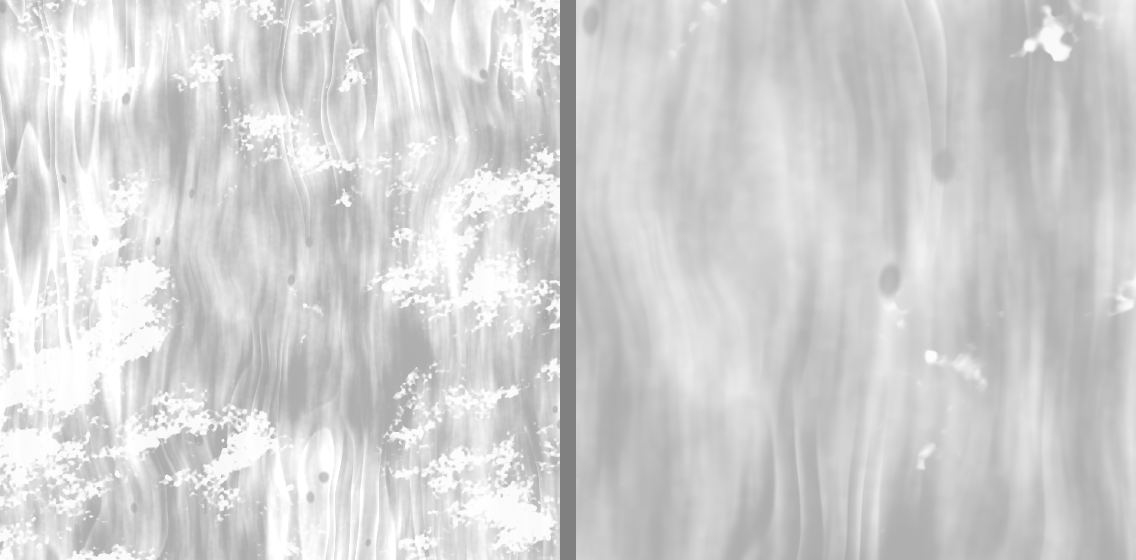
Left, the full canvas; right, a detail of the centre.
A Shadertoy shader for this texture:

```glsl
vec3 hash3(vec2 p) {
    vec3 q = fract(vec3(p.xyx) * vec3(0.1031, 0.1030, 0.0973));
    q += dot(q, q.yxz + 33.33);
    return fract((q.xxy + q.yzz) * q.zyx);
}

// Smooth cellular noise: cell values blended by distance to their points
float cells(vec2 p) {
    vec2 id = floor(p), f = p - id;
    float sum = 0.0, weight = 0.0001;
    for (int y = -1; y <= 1; y++)
    for (int x = -1; x <= 1; x++) {
        vec2 o = vec2(x, y);
        vec3 h = hash3(id + o + 71.0);
        vec2 d = o + 0.15 + 0.7 * h.xy - f;
        float w = max(0.0, 1.0 - dot(d, d) / 1.3);
        w *= w * w;
        sum += w * h.z;
        weight += w;
    }
    return sum / weight;
}

// Layered cellular noise, centred on zero
float layers(vec2 p, int octaves) {
    float sum = 0.0, amp = 0.53;
    for (int i = 0; i < octaves; i++) {
        sum += amp * (cells(p) - 0.5);
        p = p * 2.03 + vec2(17.3, 9.1);
        amp *= 0.53;
    }
    return sum;
}

// Scattered upright oval knots
float knots(vec2 uv) {
    vec2 p = uv * 8.0, id = floor(p);
    float mask = 0.0;
    for (int y = -1; y <= 1; y++)
    for (int x = -1; x <= 1; x++) {
        vec2 cell = id + vec2(x, y);
        vec3 h = hash3(cell + 205.0);
        vec2 d = (p - cell - h.xy) / (vec2(0.07, 0.11) * (0.5 + 0.6 * h.z));
        d.x += 0.25 * d.y * (h.x - 0.5);
        float oval = 1.0 - smoothstep(0.55, 1.2, length(d));
        mask = max(mask, oval * step(0.5, fract(h.z * 7.0)));
    }
    return mask;
}

void mainImage(out vec4 fragColor, in vec2 fragCoord) {
    vec2 uv = fragCoord / iResolution.y;

    // Bent vertical grain
    vec2 grain = uv;
    grain.x += 0.035 * (cells(uv * vec2(7.0, 6.0)) - 0.5);
    grain.x += 0.012 * (cells(uv * vec2(18.0, 13.0) + 40.0) - 0.5);
    float cloud = layers(uv * vec2(5.5, 5.0) + 3.0, 5);
    float smear = layers(grain * vec2(25.0, 6.0) + 11.0, 3);
    float fibre = layers(grain * vec2(62.0, 8.0) + 23.0, 3);

    // Creases: sharp on one side, fading on the other
    float fold = fract(3.5 * cells(grain * vec2(24.0, 4.0) + 57.0));
    float crease = smoothstep(0.0, 0.16, fold) * (1.0 - fold) * (1.0 - fold);
    crease *= smoothstep(0.4, 0.65, cells(uv * vec2(6.0, 5.0) + 90.0));

    // Worn patches: broad areas broken into slanted flakes and grit
    float patches = layers(uv * 3.6 + 31.0, 3);
    vec2 slant = mat2(0.94, -0.34, 0.34, 0.94) * uv;
    slant += 0.03 * vec2(cloud, smear);
    float flakes = layers(slant * vec2(11.0, 24.0) + 63.0, 5);
    float grit = cells(uv * 170.0) - 0.5;
    float wear = patches + 0.95 * flakes + 0.25 * grit;

    float tone = 0.785 + 0.36 * cloud + 0.32 * smear + 0.30 * fibre;
    tone += 0.20 * crease + 0.025 * grit;
    tone += 0.08 * smoothstep(-0.1, 0.2, patches);

    // Soft floor keeps the shadows pale
    float d = tone - 0.68;
    tone = 0.68 + 0.5 * (d + sqrt(d * d + 0.002));

    tone = mix(tone, 0.69 + 0.15 * fibre, 0.75 * knots(grain));
    tone = mix(tone, 1.0, 0.92 * smoothstep(0.15, 0.29, wear));
    fragColor = vec4(vec3(clamp(tone, 0.0, 1.0)), 1.0);
}
```
